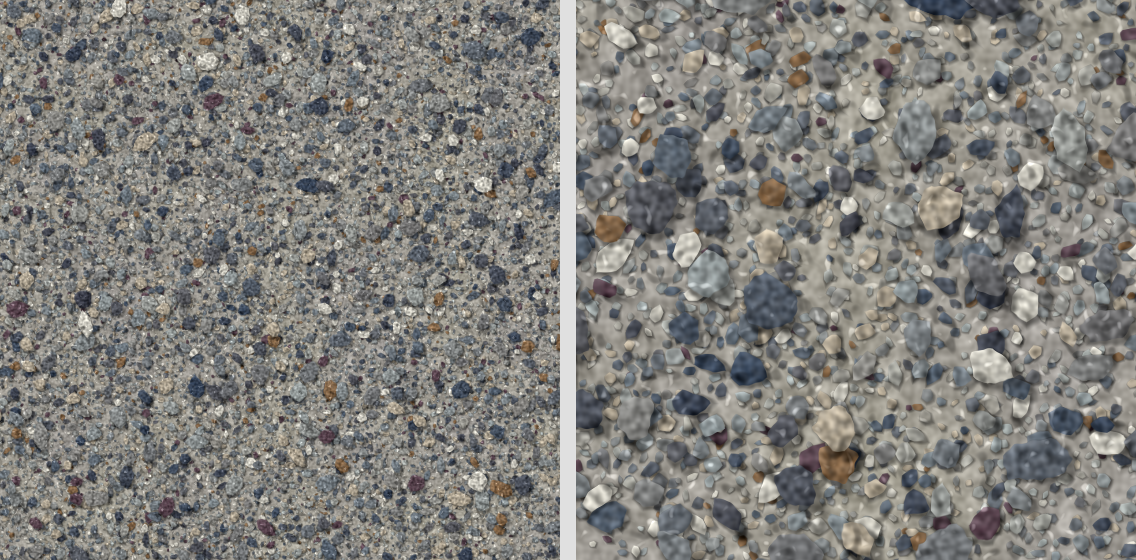
Left, the full canvas; right, a detail of the centre.
This texture is drawn by a Shadertoy shader. Its source:

```glsl
vec3 hash3(vec2 p) {
    vec3 q = fract(p.xyx * vec3(0.1031, 0.1030, 0.0973));
    q += dot(q, q.yxz + 33.33);
    return fract((q.xxy + q.yzz) * q.zyx);
}

float cornerSlope(vec2 cell, vec2 offset) {
    float angle = 6.2832 * hash3(cell + 17.0).x;
    return dot(vec2(cos(angle), sin(angle)), offset);
}

float gradientNoise(vec2 p) {
    vec2 i = floor(p), f = fract(p);
    vec2 u = f * f * f * (f * (f * 6.0 - 15.0) + 10.0);
    vec2 e = vec2(1, 0);
    return mix(mix(cornerSlope(i, f), cornerSlope(i + e, f - e), u.x),
               mix(cornerSlope(i + e.yx, f - e.yx), cornerSlope(i + 1.0, f - 1.0), u.x), u.y);
}

// Mostly slate to pale grey, with a few tinted minerals
vec3 stoneColor(vec3 h) {
    vec3 slate = mix(vec3(0.21, 0.24, 0.30), vec3(0.60, 0.61, 0.59), h.x);
    slate += (h.z - 0.5) * vec3(0.03, -0.015, -0.05);
    if (h.y < 0.035) return vec3(0.34, 0.26, 0.30);
    if (h.y < 0.065) return vec3(0.49, 0.38, 0.27);
    if (h.y > 0.93) return vec3(0.77, 0.76, 0.72);
    if (h.y > 0.82) return vec3(0.66, 0.62, 0.55);
    return slate;
}

// Chipped pebble: a jittered polygon softened by a disc
float pebble(vec2 p, float radius, vec2 seed) {
    float facets = -1.0;
    for (int i = 0; i < 6; i++) {
        vec3 h = hash3(seed + float(i) * 7.3);
        float angle = (float(i) + 0.8 * h.x) * 1.0472;
        facets = max(facets, dot(p, vec2(cos(angle), sin(angle))) - radius * mix(0.65, 1.0, h.y));
    }
    return mix(facets, length(p) - radius, 0.3);
}

// Lays one size of stones over the ground, one candidate per grid cell
void scatter(inout vec3 color, vec2 uv, float cells, float density, float lightness) {
    vec2 p = uv * cells;
    float blur = 0.8 * cells / iResolution.y;
    float rough = gradientNoise(uv * 160.0);
    float speckle = gradientNoise(uv * 230.0 + 40.0);
    for (int y = -1; y <= 1; y++)
    for (int x = -1; x <= 1; x++) {
        vec2 cell = floor(p) + vec2(x, y);
        vec2 seed = cell + cells * 3.7;
        vec3 place = hash3(seed), form = hash3(seed + 91.0), tint = hash3(seed + 203.0);
        if (place.z > density) continue;

        vec2 q = p - cell - 0.5 - 0.7 * (place.xy - 0.5);
        float angle = 6.2832 * form.x;
        vec2 axis = vec2(cos(angle), sin(angle));
        vec2 local = vec2(dot(q, axis), dot(q, vec2(-axis.y, axis.x)));
        float stretch = mix(1.0, 1.4, form.y);
        local *= vec2(1.0 / stretch, stretch * 0.95);
        float radius = mix(0.23, 0.46, form.z);
        float d = pebble(local, radius, seed) + 0.05 * rough;

        // Light falls from the upper left
        float facing = dot(q, vec2(-0.6, 0.8)) / radius;
        float shadow = 1.0 - smoothstep(-blur, blur + 0.07, d + 0.07 * facing);
        color *= 1.0 - 0.36 * shadow;

        vec3 stone = stoneColor(vec3(clamp(tint.x + lightness, 0.0, 1.0), tint.yz));
        stone *= 1.0 + 0.07 * facing + 0.28 * rough + 0.32 * speckle;
        stone += 0.05 * smoothstep(-0.12, 0.0, d) * facing;
        color = mix(color, stone, 1.0 - smoothstep(-blur, blur, d));
    }
}

void mainImage(out vec4 fragColor, in vec2 fragCoord) {
    vec2 uv = fragCoord / iResolution.y;

    // Sandy cement with broad warm and mauve patches
    float patches = gradientNoise(uv * 7.0) + 0.5 * gradientNoise(uv * 19.0);
    vec3 color = vec3(0.625, 0.610, 0.575) + patches * vec3(0.03, 0.03, 0.0);
    color += 0.14 * gradientNoise(uv * 55.0);

    // Grit and stones, fine to coarse
    scatter(color, uv, 135.0, 0.60, 0.30);
    scatter(color, uv, 78.0, 0.55, 0.12);
    scatter(color, uv, 44.0, 0.52, 0.0);
    scatter(color, uv, 25.0, 0.36, -0.04);

    // Sand grains, pits and bright flecks over everything
    float grain = gradientNoise(uv * 215.0 + 9.0);
    float coarse = gradientNoise(uv * 105.0 + 31.0);
    color += 0.13 * grain + 0.09 * coarse;
    color *= 1.0 - 0.25 * smoothstep(0.22, 0.5, -coarse);
    color += 0.22 * smoothstep(0.30, 0.55, gradientNoise(uv * 150.0 + 77.0));

    fragColor = vec4(clamp(color, 0.0, 1.0), 1.0);
}
```
